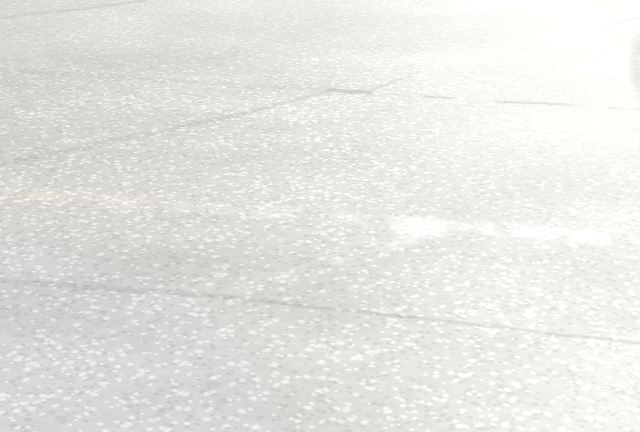
This texture is drawn by a WebGL 1 fragment shader. Its source:

```glsl
precision highp float;
uniform vec2 u_resolution;

#define ASPECT 1.48
#define HORIZON 2.0
#define FLECK_FREQ 68.0
#define FLECK_GAIN 0.085
#define PIT_GAIN 0.045
#define GRAIN_GAIN 0.065
#define CRACK_GAIN 0.085
#define PAINT_GAIN 0.075
#define SHADE_TONE 0.822
#define SUN_TONE 0.958

float hash(vec2 p) {
  vec3 q = fract(vec3(p.xyx) * 0.1031);
  q += dot(q, q.yzx + 33.33);
  return fract((q.x + q.y) * q.z);
}

float noise(vec2 p) {
  vec2 i = floor(p), f = fract(p);
  f = f * f * (3.0 - 2.0 * f);
  return mix(mix(hash(i), hash(i + vec2(1, 0)), f.x),
             mix(hash(i + vec2(0, 1)), hash(i + vec2(1, 1)), f.x), f.y);
}

float fbm(vec2 p) {
  float sum = 0.0, gain = 0.5;
  for (int i = 0; i < 4; i++) {
    sum += gain * noise(p);
    p = p * 2.03 + 17.0;
    gain *= 0.5;
  }
  return sum;
}

// Scattered tilted stone chips, one per cell at most
float flecks(vec2 q, float density) {
  vec2 cell = floor(q);
  float cover = 0.0;
  for (int j = -1; j <= 1; j++)
    for (int i = -1; i <= 1; i++) {
      vec2 c = cell + vec2(i, j);
      vec2 d = q - c - vec2(hash(c + 3.1), hash(c + 47.7));
      float tilt = hash(c + 81.3) * 1.1 - 0.65;
      d = vec2(d.x + tilt * d.y, d.y - tilt * d.x);
      float size = mix(0.28, 0.72, hash(c + 9.9));
      float chip = 1.0 - smoothstep(0.45, 1.15, length(d / vec2(size, size * 0.65)));
      cover = max(cover, chip * step(hash(c + 120.5), density));
    }
  return cover;
}

// Soft-edged line between two points
float line(vec2 p, vec2 a, vec2 b, float width) {
  vec2 ab = b - a;
  float t = clamp(dot(p - a, ab) / dot(ab, ab), 0.0, 1.0);
  return 1.0 - smoothstep(width * 0.25, width, length(p - a - ab * t));
}

float cracks(vec2 p) {
  p.y += 0.008 * (fbm(vec2(p.x * 14.0, p.y * 6.0)) - 0.5);
  float broken = smoothstep(0.32, 0.6, noise(vec2(p.x * 24.0, 5.0)));
  float c = 0.55 * line(p, vec2(0.0, 0.62), vec2(0.5, 0.722), 0.009);
  c = max(c, 0.7 * line(p, vec2(0.5, 0.722), vec2(0.77, 0.79), 0.006));
  c = max(c, 1.4 * line(p, vec2(0.76, 0.79), vec2(0.86, 0.784), 0.007));
  c = max(c, broken * line(p, vec2(0.86, 0.784), vec2(1.5, 0.745), 0.004));
  c = max(c, 0.6 * line(p, vec2(0.86, 0.79), vec2(0.97, 0.835), 0.004));
  c = max(c, 0.75 * line(p, vec2(0.0, 0.353), vec2(0.55, 0.31), 0.009));
  c = max(c, 0.8 * line(p, vec2(0.55, 0.31), vec2(1.5, 0.203), 0.006));
  c = max(c, 0.4 * line(p, vec2(0.0, 0.837), vec2(0.78, 0.79), 0.008));
  c = max(c, 0.7 * line(p, vec2(0.0, 0.958), vec2(0.34, 1.0), 0.005));
  return max(c, 0.5 * line(p, vec2(1.4, 0.94), vec2(1.5, 0.962), 0.004));
}

void main() {
  vec2 p = gl_FragCoord.xy / u_resolution.y;
  vec2 u = vec2(p.x / ASPECT, p.y);

  // Ground plane seen at a low angle
  float depth = (HORIZON - 0.5) / (HORIZON - u.y);
  vec2 ground = vec2((p.x - 0.74) * depth, 2.6 * depth) + 20.0;
  float patches = fbm(ground * vec2(3.0, 7.0)) - 0.47;

  // Low sun brightening the upper right
  float sun = smoothstep(0.0, 1.05, u.x + 0.3 * (u.y - 0.5));
  float glow = smoothstep(0.55, 0.0, length((u - vec2(0.95, 0.9)) * vec2(1.0, 0.8)));
  float tone = mix(SHADE_TONE, SUN_TONE, sun) + 0.035 * glow;
  tone += 0.02 * smoothstep(0.75, 1.0, u.y) + 0.012 * smoothstep(0.35, 0.1, u.y);
  tone += 0.07 * patches;

  // Chips, pits and fine grain
  float contrast = mix(1.0, 0.5, smoothstep(0.7, 1.0, u.y)) * (1.0 - 0.5 * glow);
  vec2 q = ground * FLECK_FREQ;
  float chips = flecks(q, 0.42 + 0.5 * patches);
  float pits = flecks(q * 1.15 + 71.0, 0.4);
  float grain = fbm(q * vec2(0.9, 1.3)) - 0.47;
  tone += contrast * (FLECK_GAIN * chips - PIT_GAIN * pits + GRAIN_GAIN * grain);

  // Worn paint stripes meeting in a bright patch
  float wear = smoothstep(0.25, 0.65, fbm(q * 0.35) + 0.25 * patches);
  float stripe = line(p, vec2(0.0, 0.552), vec2(1.5, 0.445), 0.024);
  float branch = line(p, vec2(0.55, 0.315), vec2(1.0, 0.475), 0.032);
  vec2 spot = (p - vec2(0.975, 0.475)) / vec2(0.09, 0.028);
  float patchPaint = 1.0 - smoothstep(0.3, 1.2, length(spot) + 0.6 * patches);
  float paint = max(stripe * mix(0.4, 0.9, u.x), 0.85 * branch) * wear;
  tone += PAINT_GAIN * max(paint, 1.4 * patchPaint);

  // Cracks and the shadow on the right edge
  tone -= CRACK_GAIN * cracks(p) * mix(0.7, 1.0, u.x);
  float shadow = 1.0 - smoothstep(0.4, 1.1, length((u - vec2(1.005, 0.85)) / vec2(0.025, 0.09)));
  tone -= 0.085 * shadow;

  // Warm light, cooler haze at the lower left
  float haze = smoothstep(0.6, 0.0, length(u));
  vec3 warm = mix(vec3(0.007, 0.001, -0.011), vec3(-0.002, 0.0, 0.002), haze);
  warm += vec3(0.008, 0.002, -0.012) * stripe * (1.0 - u.x);
  gl_FragColor = vec4(clamp(vec3(tone) + warm, 0.0, 1.0), 1.0);
}
```
